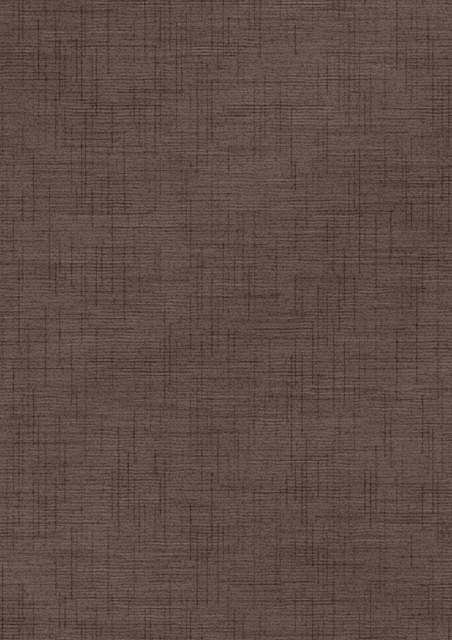
Reproduce this texture procedurally as a WebGL 2 fragment shader.

```glsl
#version 300 es
precision highp float;

uniform vec2 u_resolution;
out vec4 fragColor;

float hash(vec2 p) {
    vec3 q = fract(p.xyx * vec3(0.1031, 0.1030, 0.0973));
    q += dot(q, q.yzx + 33.33);
    return fract((q.x + q.y) * q.z);
}

// Distance to the nearest scattered point
float cellular(vec2 p) {
    vec2 cell = floor(p);
    float nearest = 2.0;
    for (int y = -1; y <= 1; y++) {
        for (int x = -1; x <= 1; x++) {
            vec2 id = cell + vec2(x, y);
            vec2 point = id + vec2(hash(id), hash(id + 71.7));
            nearest = min(nearest, length(p - point));
        }
    }
    return nearest;
}

// Broken thin strokes, one lane per thread, with random length and depth
float strokes(float across, float along, float lanes, float span, float seed) {
    float lane = floor(across * lanes);
    float laneRandom = hash(vec2(lane, seed));
    float run = along / (span * (0.6 + 0.9 * laneRandom)) + 17.0 * hash(vec2(lane, seed + 5.0));
    vec2 id = vec2(lane, floor(run) + seed * 3.0);
    float t = fract(run);

    float start = 0.3 * hash(id + 11.3);
    float end = 0.6 + 0.34 * hash(id + 23.9);
    float body = smoothstep(start, start + 0.06, t) * (1.0 - smoothstep(end, end + 0.06, t));

    float center = (lane + 0.3 + 0.4 * hash(vec2(lane, seed + 9.0))) / lanes;
    float width = max(0.0012, 0.55 / u_resolution.y);
    float offset = (across - center) / width;
    float present = step(0.34, hash(id + 37.1));
    return exp(-offset * offset) * body * present * (0.3 + 0.7 * hash(id + 53.7));
}

void main() {
    vec2 p = gl_FragCoord.xy / u_resolution.y;

    // Fine horizontal ribs with a gentle wobble
    float wobble = 0.9 * sin(p.x * 37.0 + 5.0 * sin(p.y * 29.0))
                 + 0.7 * sin(p.x * 113.0 - p.y * 61.0);
    float ribStrength = 0.7 + 0.3 * sin(p.x * 23.0 + 4.0 * sin(p.y * 17.0));
    float tone = 0.034 * ribStrength * sin(p.y * 1225.0 + wobble);

    // Paper grain, slightly stretched along the ribs
    tone += 0.125 * (0.45 - cellular(p * vec2(235.0, 320.0)));
    tone += 0.040 * (0.45 - cellular(p * vec2(70.0, 190.0) + 40.0));

    // Dark and light crosswise threads, then dark upright ones
    tone -= 0.080 * strokes(p.y, p.x, 190.0, 0.18, 3.0);
    tone += 0.050 * strokes(p.y, p.x, 170.0, 0.14, 29.0);
    tone -= 0.090 * strokes(p.x, p.y, 122.0, 0.16, 61.0);

    // Uneven shading: wide clouds, then soft bands along both thread directions
    tone += 0.008 * sin(p.x * 7.0 + 2.0 * sin(p.y * 5.0)) + 0.006 * sin(p.y * 11.0 - p.x * 4.0);
    tone += 0.005 * sin(p.y * 74.0 + 3.0 * sin(p.x * 9.0) + 2.0 * sin(p.y * 31.0));
    tone += 0.004 * sin(p.x * 83.0 + 3.0 * sin(p.y * 8.0) + 2.0 * sin(p.x * 27.0));

    vec3 brown = vec3(0.378, 0.301, 0.277);
    fragColor = vec4(brown + tone * vec3(1.0, 0.97, 0.95), 1.0);
}
```
